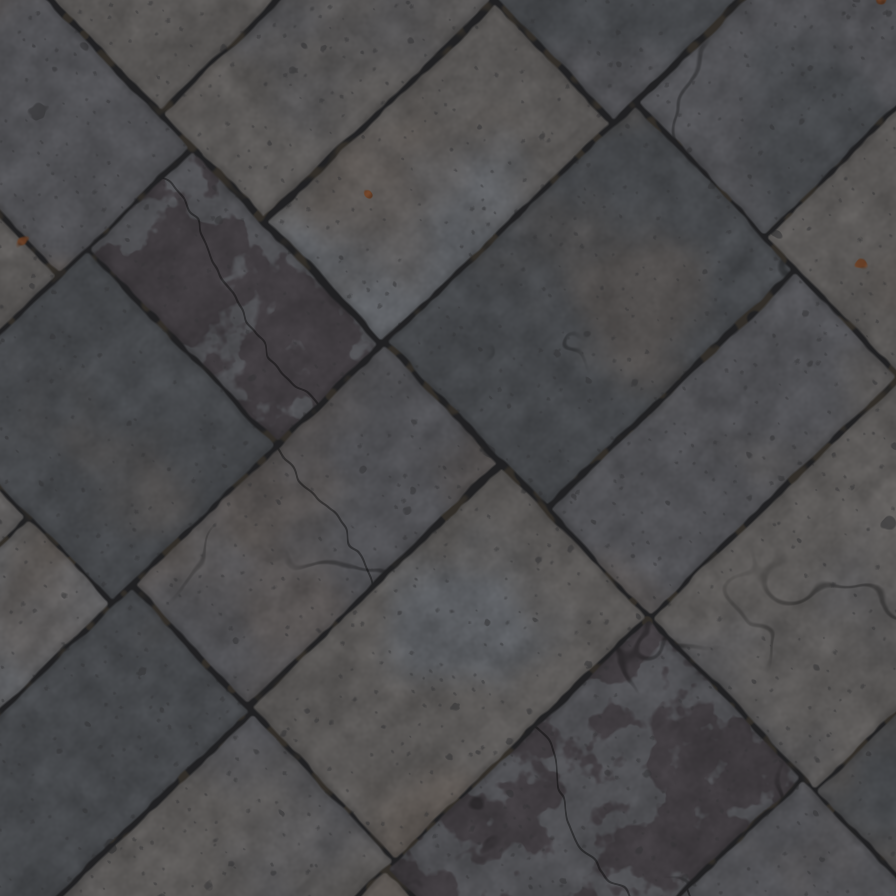
Give the GLSL for this texture, as a WebGL 1 fragment shader.

```glsl
precision highp float;
// Diagonal stone paving: a rectangle is cut again and again into slabs, which
// gives staggered dark joints. Each slab gets its own grey, then noise adds
// mottling, pits, flaked ridges and cracks, and a few leaves lie on top.

uniform vec2 u_resolution;

const float ANGLE = 0.765;          // direction of the long joints
const float HALF_EXTENT = 0.78;     // half side of the area that is cut up
const float MAX_SLAB_AREA = 0.115;  // larger pieces are cut again
const float LENGTH_BIAS = 0.75;     // below 1 favours slabs long in x
const float SEED = 7.0;
const float JOINT_WIDTH = 0.0027;   // half width of a joint
const float CORNER_RADIUS = 0.006;
const float GRAIN = 0.30;
const float FBM_MEAN = 0.47;

const vec3 SLATE = vec3(0.270, 0.279, 0.293);
const vec3 GREY = vec3(0.309, 0.311, 0.326);
const vec3 WARM = vec3(0.350, 0.341, 0.336);
const vec3 PALE = vec3(0.362, 0.372, 0.389);
const vec3 RUST = vec3(0.365, 0.325, 0.295);
const vec3 PURPLE = vec3(0.245, 0.230, 0.245);
const vec3 PIT = vec3(0.200, 0.200, 0.208);
const vec3 JOINT = vec3(0.125, 0.126, 0.133);
const vec3 EARTH = vec3(0.195, 0.180, 0.160);
const vec3 LEAF = vec3(0.430, 0.250, 0.140);

float hash(vec2 p) {
  vec3 q = fract(p.xyx * 0.1031);
  q += dot(q, q.yzx + 33.33);
  return fract((q.x + q.y) * q.z);
}

float noise(vec2 p) {
  vec2 i = floor(p), f = fract(p);
  f = f * f * (3.0 - 2.0 * f);
  return mix(mix(hash(i), hash(i + vec2(1.0, 0.0)), f.x),
             mix(hash(i + vec2(0.0, 1.0)), hash(i + 1.0), f.x), f.y);
}

float fbm(vec2 p) {
  float sum = 0.0, amp = 0.5;
  for (int i = 0; i < 4; i++) {
    sum += amp * noise(p);
    p = mat2(1.6, 1.2, -1.2, 1.6) * p + 17.3;
    amp *= 0.5;
  }
  return sum;
}

// Scattered ovals, at most one per grid cell, kept inside their cell.
float spots(vec2 p, float cells, float density, float radius, float soft) {
  vec2 cell = floor(p * cells) + cells;
  float r = radius * mix(0.4, 1.0, hash(cell + 3.1));
  float margin = min(0.45, 1.6 * radius * cells);
  vec2 jitter = vec2(hash(cell + 11.7), hash(cell + 23.9));
  vec2 d = (fract(p * cells) - mix(vec2(margin), vec2(1.0 - margin), jitter)) / cells;
  d.x *= mix(0.75, 1.5, hash(cell + 41.3));
  float dist = length(d) + r * 0.7 * (noise(p / radius * 1.3 + 50.0) - 0.5);
  return step(hash(cell + 57.1), density) * (1.0 - smoothstep(r - soft, r + soft, dist));
}

// Cuts the area until the piece around p is small: sets its bounds, returns its id.
float findSlab(vec2 p, out vec2 lo, out vec2 hi) {
  float id = 1.0;
  lo = vec2(-HALF_EXTENT);
  hi = vec2(HALF_EXTENT);
  for (int i = 0; i < 6; i++) {
    vec2 size = hi - lo;
    if (size.x * size.y < MAX_SLAB_AREA) break;
    vec2 axis = size.x * LENGTH_BIAS > size.y ? vec2(1.0, 0.0) : vec2(0.0, 1.0);
    float cut = dot(axis, lo + size * mix(0.38, 0.62, hash(vec2(id, SEED))));
    float side = step(cut, dot(axis, p));
    lo = mix(lo, mix(lo, vec2(cut), axis), side);
    hi = mix(mix(hi, vec2(cut), axis), hi, side);
    id = id * 2.0 + side;
  }
  return id;
}

vec3 stoneColor(vec2 p, float id) {
  vec2 q = p + id * 3.7;
  float tone = fract(id * 0.618 + 0.3) + 0.6 * (fbm(q * 3.5) - FBM_MEAN);
  vec3 color = mix(SLATE, GREY, smoothstep(0.17, 0.27, tone));
  color = mix(color, WARM, smoothstep(0.50, 0.62, tone));
  color = mix(color, PALE, smoothstep(0.85, 0.95, tone));
  color = mix(color, RUST, 0.4 * smoothstep(0.5, 0.7, fbm(q * 4.0 + 31.0)));
  // A rare purple slab with a pale crust
  float crust = smoothstep(0.46, 0.54, fbm(q * 26.0));
  color = mix(color, mix(PURPLE, GREY, crust), step(0.93, hash(vec2(id, 19.0))));
  // Mottling, faint streaks and fine grain
  float mottle = fbm(q * 40.0) - FBM_MEAN + 0.5 * (fbm(q * vec2(14.0, 50.0)) - FBM_MEAN);
  return color * (1.0 + GRAIN * mottle + 0.05 * (noise(q * 220.0) - 0.5));
}

void main() {
  float extent = max(u_resolution.x, u_resolution.y);
  vec2 uv = (gl_FragCoord.xy - 0.5 * u_resolution) / extent;
  float soft = max(1.0 / extent, 0.0014);
  float c = cos(ANGLE), s = sin(ANGLE);
  vec2 p = vec2(c * uv.x + s * uv.y, c * uv.y - s * uv.x);
  vec2 wobble = vec2(noise(p * 28.0 + 60.0), noise(p * 28.0 + 90.0)) - 0.5;
  vec2 warped = p + 0.0035 * wobble;

  vec2 lo, hi;
  float id = findSlab(warped, lo, hi);
  vec2 center = 0.5 * (lo + hi), local = warped - center;
  vec3 color = stoneColor(p + 5.0, id);

  // Flaked layers: contour lines of noise with a lighter upper side
  float level = fbm(p * 6.0 + id * 5.3) - FBM_MEAN;
  float flaky = step(0.66, hash(vec2(id, 29.0))) * smoothstep(0.45, 0.6, noise(p * 7.0 + 80.0));
  color *= 1.0 + flaky * 0.05 * smoothstep(-0.01, 0.02, level);
  color *= 1.0 - flaky * 0.28 * (1.0 - smoothstep(0.002, 0.016, abs(level)));

  // A thin bent crack across some slabs
  float bend = 0.09 * (fbm(vec2(local.y * 9.0, id)) - FBM_MEAN) + 0.2 * local.y;
  float crack = 1.0 - smoothstep(0.0004, 0.0006 + soft, abs(local.x - bend));
  color *= 1.0 - 0.4 * crack * step(0.84, hash(vec2(id, 37.0)));

  // Pits of three sizes
  color = mix(color, PIT, 0.45 * spots(p + 2.0, 62.0, 0.30, 0.0024, soft));
  color = mix(color, PIT, 0.55 * spots(p + 3.0, 27.0, 0.22, 0.0042, soft));
  color = mix(color, PIT, 0.60 * spots(p + 4.0, 8.0, 0.18, 0.0085, soft));

  // Joints: distance to the rounded slab edge, with worn and soiled rims
  vec2 d = abs(local) - 0.5 * (hi - lo) + CORNER_RADIUS;
  float edge = CORNER_RADIUS - length(max(d, 0.0)) - min(max(d.x, d.y), 0.0);
  float width = JOINT_WIDTH * mix(0.5, 1.5, noise(p * 9.0 + 40.0));
  width += 0.0018 * (noise(p * 90.0 + 70.0) - 0.5);
  color *= 1.0 - 0.12 * (1.0 - smoothstep(width, width + 0.009, edge));
  vec3 filling = mix(JOINT, EARTH, smoothstep(0.55, 0.8, noise(p * 75.0 + 20.0)));
  color = mix(filling, color, smoothstep(width - soft, width + 1.3 * soft, edge));

  // Fallen leaf scraps
  vec3 leaf = LEAF * mix(0.7, 1.1, noise(p * 180.0 + 10.0));
  color = mix(color, leaf, 0.9 * spots(p + 6.0, 5.0, 0.22, 0.0085, soft));
  gl_FragColor = vec4(color, 1.0);
}
```
